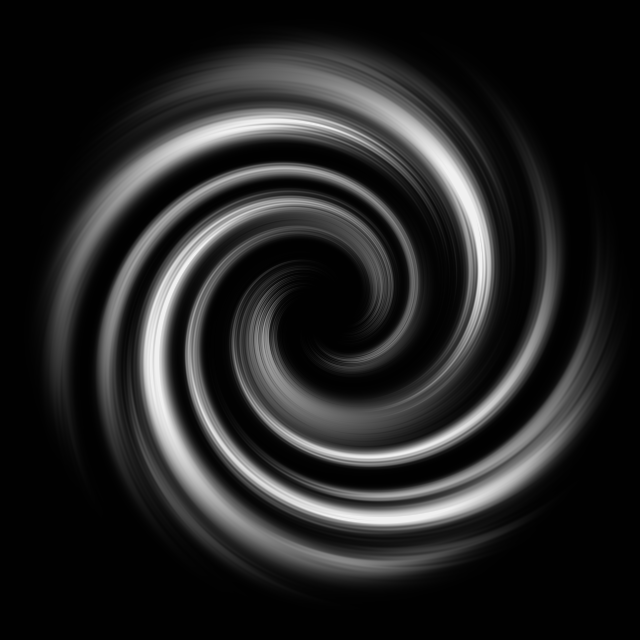
Give the GLSL for this background, as a WebGL 1 fragment shader.

```glsl
precision highp float;
// Draws a monochrome whirl of brushed, glowing spiral arms around a dark eye.

uniform vec2 u_resolution;

const vec2 EYE_CENTER = vec2(0.510, 0.512);
const float TWIST = 222.0;         // degrees of turn per unit of log radius
const float CORE_SOFTNESS = 0.081; // radius below which the twist relaxes
const float EYE_INNER = 0.035;
const float EYE_OUTER = 0.105;
const float RIM_INNER = 0.39;
const float RIM_OUTER = 0.49;
const float STREAK_CONTRAST = 0.24;
const float STREAK_WARP = 1.3;     // degrees
const float STREAK_FEATHER = 0.016;
const float PEAK_WHITE = 0.94;
const vec3 INK = vec3(0.004);
const vec3 LIGHT = vec3(1.0);

// Layered sines across the arms; whole frequencies close seamlessly.
float streaks(float phase, float radius) {
  float a = radians(phase);
  float sum = 0.0;
  float gain = 0.5;
  float freq = 13.0;
  for (int i = 0; i < 5; i++) {
    float k = float(i);
    float drift = 1.8 * sin(radius * (17.0 + 5.0 * k) + 3.0 * a + 2.1 * k)
                + 1.2 * sin(5.0 * a - radius * 11.0 + k * k);
    sum += gain * sin(freq * a + drift + 1.7 * k);
    freq = floor(freq * 1.67);
    gain *= 0.8;
  }
  return sum;
}

// One arm: phase and width in degrees; span is peak radius, inner and outer reach.
float arm(vec2 spiral, float phase, float width, vec3 span, float gain) {
  float across = abs(mod(spiral.x - phase + 180.0, 360.0) - 180.0) / width;
  float along = spiral.y - span.x;
  along /= along < 0.0 ? span.y : span.z;
  return gain * exp(-pow(across, 2.5) - along * along);
}

float brightArms(vec2 s) {
  float light = arm(s, 58.0, 9.0, vec3(0.31, 0.23, 0.075), 0.60);
  light += arm(s, 109.0, 16.0, vec3(0.28, 0.12, 0.10), 0.98);
  light += arm(s, 161.0, 11.0, vec3(0.32, 0.15, 0.085), 0.90);
  light += arm(s, 186.0, 7.0, vec3(0.315, 0.05, 0.09), 0.60);
  light += arm(s, 233.0, 10.0, vec3(0.27, 0.10, 0.09), 0.86);
  light += arm(s, 313.0, 18.0, vec3(0.28, 0.06, 0.075), 0.95);
  light += arm(s, 0.0, 16.0, vec3(0.315, 0.06, 0.09), 0.93);
  return light;
}

float innerVeils(vec2 s) {
  float light = arm(s, 287.0, 32.0, vec3(0.115, 0.035, 0.05), 0.52);
  light += arm(s, 275.0, 42.0, vec3(0.18, 0.05, 0.055), 0.25);
  light += arm(s, 133.0, 20.0, vec3(0.095, 0.04, 0.07), 0.36);
  light += arm(s, 45.0, 22.0, vec3(0.10, 0.03, 0.06), 0.22);
  return light;
}

float outerWisps(vec2 s) {
  float light = arm(s, 298.0, 28.0, vec3(0.39, 0.06, 0.05), 0.29);
  light += arm(s, 168.0, 20.0, vec3(0.39, 0.05, 0.045), 0.30);
  light += arm(s, 80.0, 8.0, vec3(0.37, 0.05, 0.05), 0.30);
  light += arm(s, 16.0, 10.0, vec3(0.42, 0.05, 0.035), 0.22);
  light += arm(s, 122.0, 13.0, vec3(0.41, 0.035, 0.03), 0.32);
  return light;
}

void main() {
  float scale = min(u_resolution.x, u_resolution.y);
  vec2 uv = (gl_FragCoord.xy - 0.5 * u_resolution) / scale + 0.5;
  vec2 p = uv - EYE_CENTER;
  float radius = length(p);

  // Unwind the spiral so that every arm has a constant phase.
  float angle = degrees(atan(p.y, p.x + 1e-6));
  float depth = 0.5 * log(dot(p, p) + CORE_SOFTNESS * CORE_SOFTNESS);
  float phase = angle - TWIST * depth;

  // Brush the arms: bend their edges and feather their ends.
  float brush = streaks(phase, radius);
  vec2 spiral = vec2(phase + STREAK_WARP * brush, radius + STREAK_FEATHER * brush);
  float light = brightArms(spiral) + innerVeils(spiral) + outerWisps(spiral);
  light *= 1.0 + STREAK_CONTRAST * brush * (1.0 - 0.5 * min(light, 1.0));

  // Fade into the eye and the outer dark.
  light *= smoothstep(EYE_INNER, EYE_OUTER, radius);
  light *= 1.0 - smoothstep(RIM_INNER, RIM_OUTER, radius);
  light = clamp(light, 0.0, PEAK_WHITE);
  gl_FragColor = vec4(mix(INK, LIGHT, light), 1.0);
}
```
